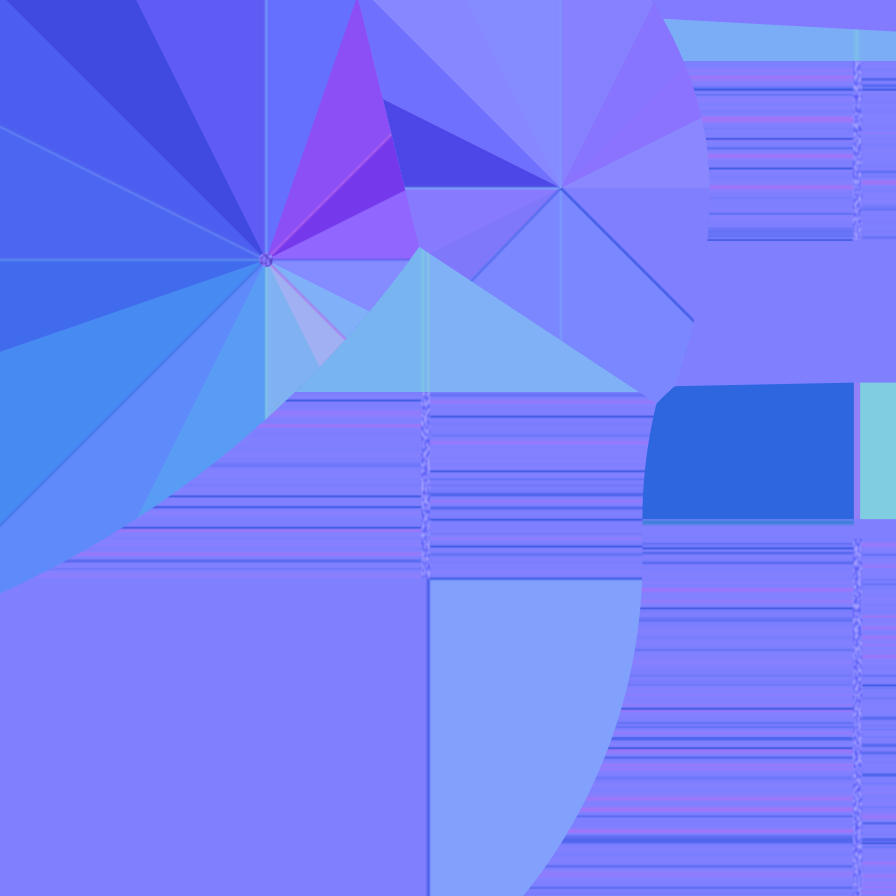
Reproduce this texture map procedurally as a WebGL 2 fragment shader.

```glsl
#version 300 es
precision highp float;
// Faceted normal-map sheet: two fans of flat sectors, a pale gable and panels
// cut by arcs, over banded strata. Signed distances mask each part, and
// gradient noise stretched along x makes the strata lines.
uniform vec2 u_resolution;
out vec4 fragColor;

const vec3 FLAT = vec3(.5, .5, 1), DEEP = vec3(.22, .34, .88), PINK = vec3(.7, .4, .93);
const vec3 PALE = vec3(.48, .68, .96), TEAL = vec3(.5, .8, .88);

// Sector colours, counterclockwise from the left.
const vec3 LEFT_FAN[16] = vec3[16](
  vec3(.25, .42, .93), vec3(.28, .54, .95), vec3(.37, .54, .98), vec3(.35, .61, .96),
  vec3(.5, .7, .95), vec3(.63, .69, .95), vec3(.5, .69, .97), vec3(.52, .55, 1),
  vec3(.57, .4, 1), vec3(.46, .22, .92), vec3(.55, .31, .96), vec3(.4, .44, 1),
  vec3(.37, .36, .96), vec3(.25, .29, .88), vec3(.3, .37, .94), vec3(.3, .4, .95));
const vec3 RIGHT_FAN[16] = vec3[16](
  vec3(.53, .48, 1), vec3(.5, .47, .98), vec3(.48, .53, 1), vec3(.48, .53, 1),
  vec3(.48, .53, 1), vec3(.48, .53, 1), vec3(.5, .5, 1), vec3(.5, .5, 1),
  vec3(.54, .53, 1), vec3(.55, .45, 1), vec3(.53, .46, 1), vec3(.53, .5, 1),
  vec3(.52, .55, 1), vec3(.53, .53, 1), vec3(.44, .44, 1), vec3(.3, .28, .9));

float cover(float d, float px) { return clamp(d / px + .5, 0., 1.); }
float band(float v, float lo, float hi) { return min(v - lo, hi - v); }
float thin(float d, float w) { return exp(-d * d / (w * w)); }
void paint(inout vec3 c, vec3 ink, float d, float px) { c = mix(c, ink, cover(d, px)); }

float corner(vec2 cell, vec2 offset) {
  float a = 6.2832 * fract(sin(dot(cell, vec2(127.1, 311.7))) * 4375.85);
  return dot(vec2(cos(a), sin(a)), offset);
}

float gradientNoise(vec2 p) {
  vec2 i = floor(p), f = p - i, u = f * f * (3. - 2. * f), e = vec2(0, 1);
  return mix(mix(corner(i, f), corner(i + e.yx, f - e.yx), u.x),
             mix(corner(i + e, f - e), corner(i + e.yy, f - e.yy), u.x), u.y);
}

// Rays at slopes 0, 1/2, 1 and 2 in each quadrant; skew shifts two of them.
vec3 fan(vec2 q, vec3 colors[16], float skew, float px) {
  float a = atan(q.y, q.x);
  vec3 c = colors[0];
  for (int i = 1; i < 16; i++) {
    float k = float(i), start = 22.5 * k - 180. + 4.07 * sin(1.5708 * k);
    start += i == 1 ? -skew : i == 11 ? skew : 0.;
    paint(c, colors[i], (a - radians(start)) * length(q), px);
  }
  return c;
}

float ray(vec2 q, float angle) {
  vec2 d = vec2(cos(radians(angle)), sin(radians(angle)));
  return thin(q.x * d.y - q.y * d.x, .0016) * step(0., dot(q, d));
}

// Fine horizontal lines, plus four strong crests at given heights.
vec3 strata(float y, float seed, vec4 crests) {
  float n = gradientNoise(vec2(seed, y * 125.)) + .6 * gradientNoise(vec2(seed + 9., y * 235.));
  vec3 c = FLAT - vec3(.06, .02, .01) * n;
  c = mix(c, DEEP, .6 * smoothstep(.22, .7, n));
  c = mix(c, PINK, .5 * smoothstep(.22, .7, -n));
  for (int i = 0; i < 4; i++) c = mix(c, DEEP, .85 * thin(y - crests[i], .0014));
  return c;
}

vec3 speckledSeam(vec3 c, vec2 p, float x) {
  vec3 speck = FLAT - gradientNoise(p * vec2(260, 190)) * vec3(.25, .22, .06);
  return mix(c, speck, smoothstep(.007, .003, abs(p.x - x)));
}

// Right limit of the fan and of the floor, joined by a short slope.
float rim(float y) {
  float dy = y - .79, rise = max(y - .4206, 0.), fall = min(y - .375, 0.);
  float bulge = .792 - (dy > 0. ? 1.46 : .8) * dy * dy;
  float bowl = .122 + sqrt(.354 - fall * fall) + .94 * rise * rise;
  return mix(bowl, bulge, clamp((y - .5495) / .0195, 0., 1.));
}

vec3 floorPanels(vec2 p, float px) {
  vec3 c = p.x < .475 ? strata(p.y, 3.5, vec4(.553, .446, .434, .411))
                      : strata(p.y, 17.5, vec4(.535, .474, .42, .39));
  c = speckledSeam(c, p, .475);
  vec3 lower = mix(FLAT, vec3(.51, .63, .99), cover(p.x - .48, px));
  lower = mix(lower, DEEP, .7 * thin(p.x - .478, .002));
  paint(c, lower, .354 - p.y, px);
  return mix(c, DEEP, .75 * thin(p.y - .354, .0016) * cover(p.x - .48, px));
}

vec3 sidePanels(vec2 p, float px) {
  vec4 crests = p.y > .5 ? vec4(.845, .812, .732, .9) : vec4(.388, .321, .165, .209);
  vec3 c = p.x < .956 ? strata(p.y, 31.5, crests)
                      : strata(p.y, 43.5, vec4(.9, .69, .235, .059));
  c = speckledSeam(c, p, .957);
  paint(c, FLAT, band(p.y, .4, .731), px);
  c = mix(c, vec3(.22, .5, .84), .9 * thin(p.y - .417, .003) * cover(.953 - p.x, px));
  vec3 box = vec3(.18, .4, .88);
  paint(box, vec3(.57, .5, .97), p.x - .953, px);
  paint(box, TEAL, p.x - .96, px);
  paint(c, box, band(p.y, .4206, .573 - .02 * max(.953 - p.x, 0.)), px);
  float stripTop = .979 - .055 * (p.x - .741);
  paint(c, mix(PALE, TEAL, .5 * thin(p.x - .956, .003)), p.y - .932, px);
  paint(c, vec3(.51, .48, 1), p.y - stripTop, px);
  return c;
}

void main() {
  vec2 p = gl_FragCoord.xy / u_resolution;
  float px = 1. / min(u_resolution.x, u_resolution.y);
  float inner = rim(p.y) - p.x, slant = .4 + .246 * (1. - p.y) - p.x;
  float disc = 1.163 - length(p - vec2(-.482, 1.396));
  float roof = p.y - .7253 + .661 * (p.x - .467);
  vec3 color = mix(sidePanels(p, px), floorPanels(p, px), cover(inner, px));

  // Gable with a bright vertical seam.
  vec3 gable = mix(vec3(.47, .71, .94), vec3(.5, .69, .96), cover(p.x - .475, px));
  gable = mix(gable, TEAL, .6 * thin(abs(p.x - .475) - .003, .0018));
  paint(color, gable, min(p.y - .5625, min(-roof, -disc)), px);

  // Right fan and its seams.
  vec2 q = p - vec2(.626, .79);
  vec3 c = fan(q, RIGHT_FAN, 0., px);
  c = mix(c, PALE, .7 * ray(q, 180.) + .3 * ray(q, 90.) + .45 * ray(q, -90.));
  c = mix(c, DEEP, .85 * ray(q, -45.) + .5 * ray(q, -134.));
  paint(color, c, min(min(-slant, roof), inner), px);

  // Left fan, its seams and speckled hub.
  q = p - vec2(.297, .71);
  c = fan(q, LEFT_FAN, 7.5, px);
  c = mix(c, PALE, .6 * ray(q, 90.) + .35 * ray(q, 153.4));
  c = mix(c, TEAL, .7 * ray(q, -90.) + .3 * ray(q, 180.));
  c = mix(c, PINK, .7 * ray(q, 45.) + .6 * ray(q, -45.));
  c = mix(c, DEEP, .35 * ray(q, -135.) + .4 * ray(q, 0.));
  paint(c, vec3(.48, .42, .94) + .35 * gradientNoise(p * 230.), .008 - length(q), px);
  paint(color, c, min(slant, disc), px);
  fragColor = vec4(color, 1);
}
```
